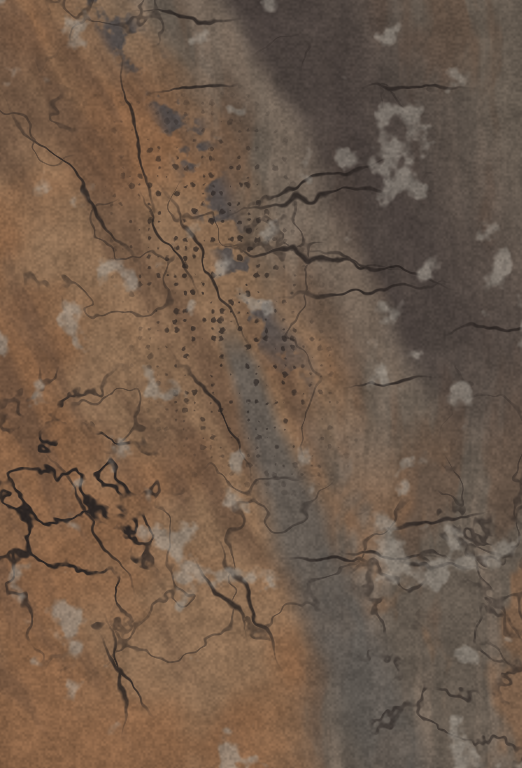
This texture is drawn by a Shadertoy shader. Its source:

```glsl
#define RUST vec3(0.53, 0.385, 0.275)
#define TAN vec3(0.54, 0.425, 0.325)
#define BROWN vec3(0.38, 0.29, 0.23)
#define GREY vec3(0.385, 0.345, 0.305)
#define PALE vec3(0.46, 0.405, 0.355)
#define DARK vec3(0.28, 0.245, 0.23)
#define CRACK_COLOUR vec3(0.17, 0.145, 0.135)
#define CRACK_COUNT 24
#define CRACK_WIDTH 0.0026
#define GRAIN_SCALE 330.0
#define GRAIN_STRENGTH 0.17
#define SPOT_SCALE 85.0

float hash(vec2 p) {
    return fract(sin(dot(p, vec2(127.1, 311.7))) * 43758.5453);
}

float noise(vec2 p) {
    vec2 i = floor(p), f = fract(p);
    f = f * f * (3.0 - 2.0 * f);
    return mix(mix(hash(i), hash(i + vec2(1, 0)), f.x),
               mix(hash(i + vec2(0, 1)), hash(i + vec2(1, 1)), f.x), f.y);
}

float fbm(vec2 p) {
    float sum = 0.0, gain = 0.53;
    for (int i = 0; i < 4; i++) {
        sum += gain * noise(p);
        p = mat2(0.8, 0.6, -0.6, 0.8) * p * 2.03 + 7.3;
        gain *= 0.5;
    }
    return sum;
}

// Soft band around a centre line
float band(float offset, float halfWidth) {
    return 1.0 - smoothstep(0.25 * halfWidth, halfWidth, abs(offset));
}

// Thin meandering lines along the middle level of the noise
float veins(vec2 p, float scale, float width) {
    return 1.0 - smoothstep(0.2 * width, width, abs(fbm(p * scale) - 0.5) / scale);
}

// Where the rust half gives way to the grey half
float borderAt(float y) {
    return 0.44 - 0.56 * max(y - 0.5, 0.0) - 0.05 * (1.0 - smoothstep(0.25, 0.5, y));
}

// Scattered tapering cracks: steep in the rust, nearly level in the grey
float longCracks(vec2 p, float aspect, float pixel) {
    float ink = 0.0;
    for (int i = 0; i < CRACK_COUNT; i++) {
        vec2 id = vec2(float(i), 3.7);
        vec2 centre = vec2(hash(id) * aspect, hash(id + 11.0));
        float inGrey = step(borderAt(centre.y), centre.x);
        float angle = mix(-1.5, -0.35, inGrey) + 0.65 * hash(id + 23.0);
        float reach = mix(0.06, 0.17, hash(id + 37.0));
        vec2 q = p - centre;
        float c = cos(angle), s = sin(angle);
        q = vec2(c * q.x + s * q.y, c * q.y - s * q.x);
        q.y += 0.045 * (fbm(p * 15.0 + id * 5.0) - 0.5);
        float taper = 1.0 - smoothstep(0.2, 1.0, abs(q.x) / reach);
        float width = CRACK_WIDTH * (0.3 + taper * noise(p * 45.0 + id));
        float line = 1.0 - smoothstep(0.3 * width, width + pixel, abs(q.y));
        ink = max(ink, line * taper);
    }
    return ink;
}

// Small round pits, one per grid cell
float pits(vec2 p) {
    vec2 cell = floor(p), f = fract(p);
    vec2 centre = 0.35 + 0.3 * vec2(hash(cell), hash(cell + 19.0));
    float size = 0.34 * hash(cell + 41.0);
    float d = length(f - centre) + 0.25 * (noise(p * 4.0) - 0.5);
    return (1.0 - smoothstep(size - 0.12, size + 0.1, d)) * step(0.5, hash(cell + 67.0));
}

void mainImage(out vec4 fragColor, in vec2 fragCoord) {
    vec2 p = fragCoord / iResolution.y;
    float aspect = iResolution.x / iResolution.y;
    float pixel = 1.0 / iResolution.y;
    float cloud = fbm(p * 6.0);
    float mottle = fbm(p * 32.0 + 4.0);
    vec2 w = p + 0.05 * (vec2(cloud, fbm(p * 7.0 + 31.0)) - 0.5);
    float across = dot(w, vec2(0.88, 0.47));
    float along = dot(w, vec2(0.47, -0.88));
    float streak = fbm(vec2(across * 26.0, along * 4.0));
    float upright = fbm(vec2(w.x * 42.0, w.y * 3.0));

    // Rust body and grey body
    vec3 rust = mix(RUST, TAN, smoothstep(0.35, 0.65, cloud));
    rust = mix(rust, BROWN, 0.65 * smoothstep(0.45, 0.75, streak));
    vec3 grey = mix(GREY, PALE, smoothstep(0.45, 0.7, upright));
    grey = mix(grey, BROWN, 0.5 * smoothstep(0.5, 0.7, fbm(w * vec2(24.0, 5.0) + 9.0)));
    float low = 1.0 - smoothstep(0.3, 0.48, p.y);
    grey = mix(grey, RUST, 0.6 * low * smoothstep(0.47, 0.65, fbm(w * vec2(16.0, 9.0) + 3.0)));
    float side = w.x - borderAt(w.y) + 0.07 * (streak - 0.5);
    vec3 col = mix(rust, grey, smoothstep(-0.05, 0.05, side));

    // Diagonal bands: pale ridge, dark shadow and the lower grey seam
    float high = smoothstep(0.36, 0.6, p.y);
    float ridge = w.x - 0.27 - 0.5 * (1.0 - w.y);
    col = mix(col, PALE, 0.75 * high * band(ridge, 0.05));
    float shadow = smoothstep(0.0, 0.05, ridge) * (1.0 - smoothstep(0.12, 0.32, ridge));
    col = mix(col, DARK, high * shadow * (0.6 + 0.6 * streak));
    float seam = w.x - 0.31 - 0.34 * (0.57 - w.y);
    float seamWidth = mix(0.07, 0.025, smoothstep(0.2, 0.57, p.y));
    col = mix(col, GREY * vec3(0.95, 1.0, 1.06), 0.85 * band(seam, seamWidth) * (1.0 - smoothstep(0.52, 0.6, p.y)));

    // Broken slate flecks and pits along the diagonal
    float chain = band(w.x - 0.17 - 0.5 * (0.95 - w.y), 0.04) * smoothstep(0.45, 0.6, p.y);
    col = mix(col, DARK * vec3(0.95, 1.05, 1.15), 0.8 * chain * smoothstep(0.5, 0.62, mottle));
    float pitted = band(w.x - 0.27 - 0.25 * (0.7 - w.y), 0.17) * band(w.y - 0.62, 0.34);
    col = mix(col, CRACK_COLOUR, 0.7 * pitted * pits(p * SPOT_SCALE));

    // Cracks: crazed lower corners, fine hairlines and long fractures
    float nest = 1.0 - smoothstep(0.07, 0.19, length((w - vec2(0.09, 0.34)) * vec2(1.0, 0.75)));
    float crazed = max(nest, 0.6 * low * smoothstep(0.04, 0.12, side));
    float ink = crazed * veins(w, 17.0, 0.0025) * smoothstep(0.3, 0.55, mottle);
    ink = max(ink, 0.45 * smoothstep(0.45, 0.6, cloud) * veins(w + 5.0, 11.0, 0.0016));
    ink = max(ink, 0.85 * longCracks(p, aspect, pixel));
    col = mix(col, CRACK_COLOUR, ink);
    float chalk = smoothstep(0.66, 0.76, fbm(p * 20.0 + 50.0));
    col = mix(col, vec3(0.6, 0.57, 0.53), 0.6 * chalk);

    // Stone grain
    float grain = 0.6 * noise(p * GRAIN_SCALE) + 0.4 * noise(p * GRAIN_SCALE * 0.47 + 13.0) - 0.5;
    col *= 1.0 + GRAIN_STRENGTH * 1.6 * grain + 0.22 * (mottle - 0.5);
    fragColor = vec4(clamp(col, 0.0, 1.0), 1.0);
}
```
